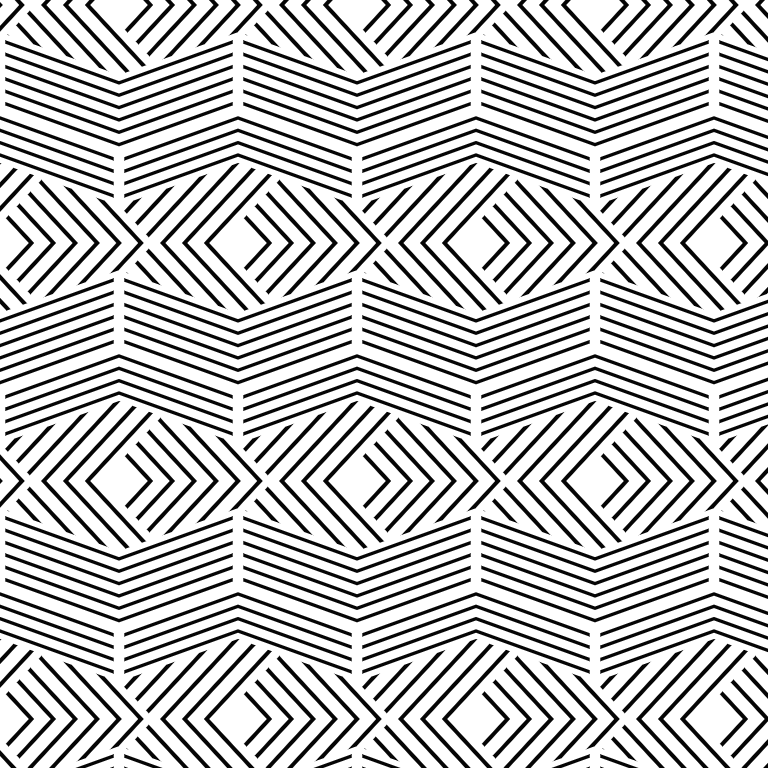
Reproduce this pattern procedurally as a WebGL 1 fragment shader.

```glsl
precision highp float;
// Black-on-white rows of nested diamond chevrons, divided by broken zigzag stripes.

uniform vec2 u_resolution;

// All lengths are in design units; the canvas side spans CANVAS of them.
const float CANVAS = 768.0;
const float PERIOD = 238.0;                 // repeat width and row spacing
const float HALF_PERIOD = 0.5 * PERIOD;
const vec2 ORIGIN = vec2(0.0, 49.0);        // centre of one diamond

const float ZIG_SLOPE = 0.36;
const float ZIG_PITCH = 12.35;
const float ZIG_HALF_WIDTH = 1.65;
const float LOWER_START = 88.0;             // first of the four lower stripes
const float LOWER_COUNT = 4.0;
const float UPPER_START = 141.2;            // first of the six upper stripes
const float UPPER_COUNT = 6.0;
const float GROUP_SPLIT = 133.0;
const float BREAK_HALF_WIDTH = 5.3;

const float ROW_TOP = 80.0;                 // diamond row outline at its centre
const float ROW_BOTTOM = -70.0;
const float ARM_SLOPE = 1.08;
const float ARM_PITCH = 21.9;
const float ARM_HALF_WIDTH = 2.0;
const float ARM_START = 31.5;               // innermost chevron tip
const float ARM_COUNT = 6.0;
const float CENTRE_CUT = -17.0;             // where right chevrons begin
const float SIDE_CUT = -84.0;               // where left chevrons begin

const vec3 PAPER = vec3(1.0);
const vec3 INK = vec3(0.02);

// Distance from v to the nearest of a limited set of evenly spaced values.
float nearestLine(float v, float first, float pitch, float count) {
  float k = clamp(floor((v - first) / pitch + 0.5), 0.0, count - 1.0);
  return abs(v - first - k * pitch);
}

// Distance to zigzag stripes, with breaks at alternate bends.
float zigzagStripes(float side, float level) {
  float lower = nearestLine(level, LOWER_START, ZIG_PITCH, LOWER_COUNT);
  float upper = nearestLine(level, UPPER_START, ZIG_PITCH, UPPER_COUNT);
  bool isUpper = level > GROUP_SPLIT;
  float toBreak = isUpper ? side : HALF_PERIOD - side;
  float stripe = (isUpper ? upper : lower) / length(vec2(1.0, ZIG_SLOPE));
  return max(stripe - ZIG_HALF_WIDTH, BREAK_HALF_WIDTH - toBreak);
}

// Distance to both chevron families, clipped against each other.
float chevrons(vec2 p) {
  float lean = abs(p.y) / ARM_SLOPE;
  float rightward = p.x + lean;
  float leftward = p.x - lean;
  float norm = length(vec2(1.0, 1.0 / ARM_SLOPE));

  float leftArms = nearestLine(-leftward, ARM_START, ARM_PITCH, ARM_COUNT) / norm;
  float left = max(leftArms - ARM_HALF_WIDTH, (SIDE_CUT - rightward) / norm);

  float ownArms = nearestLine(rightward, ARM_START, ARM_PITCH, ARM_COUNT) / norm;
  float own = max(ownArms - ARM_HALF_WIDTH, (CENTRE_CUT - leftward) / norm);

  // The last tips of the neighbour on the left reach into this cell.
  float nextArms = nearestLine(rightward + PERIOD, ARM_START, ARM_PITCH, ARM_COUNT);
  float neighbour = nextArms / norm - ARM_HALF_WIDTH;

  return min(left, min(own, neighbour));
}

void main() {
  float side = min(u_resolution.x, u_resolution.y);
  float pixel = CANVAS / side;
  vec2 p = gl_FragCoord.xy * pixel - ORIGIN;

  // Rows are staggered by half a repeat.
  float row = floor(p.y / PERIOD + 0.5);
  p -= vec2(mod(row, 2.0) * HALF_PERIOD, row * PERIOD);
  p.x = mod(p.x + HALF_PERIOD, PERIOD) - HALF_PERIOD;

  // Below the row outline, the stripes belong to the row beneath.
  if (p.y - ZIG_SLOPE * abs(p.x) < ROW_BOTTOM - 2.0) {
    p = vec2(mod(p.x, PERIOD) - HALF_PERIOD, p.y + PERIOD);
  }

  float bend = ZIG_SLOPE * abs(p.x);
  float level = p.y + bend;
  float outline = max(level - ROW_TOP, ROW_BOTTOM - p.y + bend);
  float diamonds = max(chevrons(p), outline);
  float shape = min(diamonds, zigzagStripes(abs(p.x), level));

  float ink = clamp(0.5 - shape / pixel, 0.0, 1.0);
  gl_FragColor = vec4(mix(PAPER, INK, ink), 1.0);
}
```
